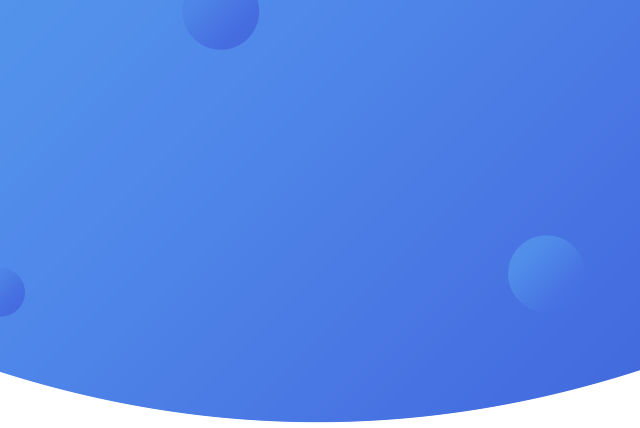
Reproduce this background procedurally as a Shadertoy shader.

```glsl
const vec3 SKY = vec3(0.325, 0.575, 0.922);
const vec3 AZURE = vec3(0.314, 0.535, 0.916);
const vec3 ROYAL = vec3(0.272, 0.435, 0.880);
const vec3 INDIGO = vec3(0.258, 0.415, 0.866);
const vec3 PAPER = vec3(1.0);

// Diagonal position: 0 at the upper left of a box, 1 at its lower right
float diagonal(vec2 p, vec2 size) {
    return clamp((p.x + size.y - p.y) / (size.x + size.y), 0.0, 1.0);
}

// Coverage of the inside of a signed distance, softened over one pixel
float inside(float dist, float pixel) {
    return smoothstep(0.6 * pixel, -0.6 * pixel, dist);
}

vec3 backdrop(float t) {
    vec3 color = mix(SKY, AZURE, smoothstep(0.0, 0.32, t));
    color = mix(color, ROYAL, clamp((t - 0.3) / 0.54, 0.0, 1.0));
    return mix(color, INDIGO, smoothstep(0.82, 1.0, t));
}

// Disc shaded along its own diagonal
vec3 addDisc(vec3 base, vec2 p, vec2 center, float radius,
             vec3 lit, vec3 shade, float pixel) {
    vec2 local = p - center;
    float t = diagonal(local + radius, vec2(2.0 * radius));
    vec3 fill = mix(lit, shade, smoothstep(0.15, 0.85, t));
    return mix(base, fill, inside(length(local) - radius, pixel));
}

// Approximate distance below a shallow upward-opening curve
float belowCurve(vec2 p, vec2 lowest, float bend) {
    float dx = p.x - lowest.x;
    float slope = 2.0 * bend * dx;
    return (p.y - lowest.y - bend * dx * dx) / sqrt(1.0 + slope * slope);
}

void mainImage(out vec4 fragColor, in vec2 fragCoord) {
    // Canvas width is one unit
    vec2 p = fragCoord / iResolution.x;
    vec2 size = vec2(1.0, iResolution.y / iResolution.x);
    float pixel = 1.0 / iResolution.x;

    vec3 color = backdrop(diagonal(p, size));

    // Two dark discs and one light disc
    vec3 dim = vec3(0.308, 0.530, 0.908);
    vec3 deep = vec3(0.272, 0.422, 0.876);
    color = addDisc(color, p, vec2(0.345, 0.651), 0.060, dim, deep, pixel);
    color = addDisc(color, p, vec2(0.001, 0.212), 0.038, dim, deep, pixel);
    vec3 glow = vec3(0.320, 0.560, 0.918);
    vec3 fade = vec3(0.272, 0.442, 0.884);
    color = addDisc(color, p, vec2(0.854, 0.241), 0.060, glow, fade, pixel);

    // White ground under the curved edge
    float ground = belowCurve(p, vec2(0.496, 0.009), 0.32);
    color = mix(color, PAPER, inside(ground, pixel));

    fragColor = vec4(color, 1.0);
}
```
